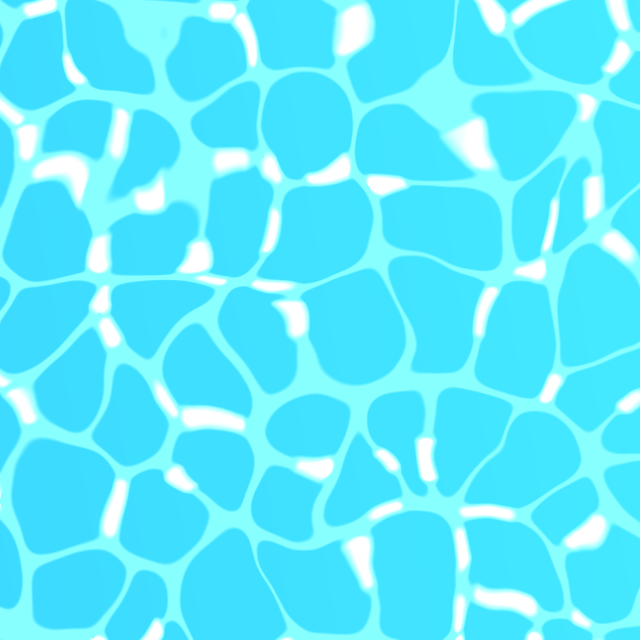
A Shadertoy shader for this texture:

```glsl
// Sunlit pool water: a rounded web of pale caustics with white glints over cyan.

const float CELLS = 7.0;      // cells across the canvas
const float JITTER = 0.86;
const float ROUNDING = 12.0;  // lower values give rounder cell corners
const float GLINT_SHARE = 0.38;

const vec3 WATER_LEFT = vec3(0.235, 0.855, 1.0);
const vec3 WATER_RIGHT = vec3(0.27, 0.92, 1.0);
const vec3 WEB_COLOR = vec3(0.53, 1.0, 1.0);
const vec3 GLINT_COLOR = vec3(1.0);

vec2 hash2(vec2 p) {
    vec3 q = fract(p.xyx * vec3(0.1031, 0.1030, 0.0973));
    q += dot(q, q.yzx + 33.33);
    return fract((q.xx + q.yz) * q.zy);
}

vec2 noise2(vec2 p) {
    vec2 i = floor(p), f = fract(p);
    f = f * f * f * (f * (f * 6.0 - 15.0) + 10.0);
    vec2 low = mix(hash2(i), hash2(i + vec2(1, 0)), f.x);
    vec2 high = mix(hash2(i + vec2(0, 1)), hash2(i + vec2(1, 1)), f.x);
    return mix(low, high, f.y);
}

vec2 site(vec2 cell) {
    return cell + 0.5 + JITTER * (hash2(cell + 41.0) - 0.5);
}

float smoothMin(float a, float b, float k) {
    float h = max(k - abs(a - b), 0.0) / k;
    return min(a, b) - h * h * k * 0.25;
}

vec2 nearestCell(vec2 p) {
    vec2 best = floor(p);
    float bestDist = 1e3;
    for (int y = -2; y <= 2; y++)
    for (int x = -2; x <= 2; x++) {
        vec2 cell = floor(p) + vec2(x, y);
        float d = distance(p, site(cell));
        if (d < bestDist) { bestDist = d; best = cell; }
    }
    return best;
}

// Start and end of the border through mid, measured along the tangent
vec2 borderSpan(vec2 home, vec2 other, vec2 mid, vec2 tangent) {
    vec2 span = vec2(-2.0, 2.0);
    vec2 toHome = site(home) - mid;
    for (int y = -2; y <= 2; y++)
    for (int x = -2; x <= 2; x++) {
        vec2 cell = home + vec2(x, y);
        if (cell == home || cell == other) continue;
        vec2 toSite = site(cell) - mid;
        float slope = dot(toSite, tangent);
        float cut = (dot(toSite, toSite) - dot(toHome, toHome)) / (2.0 * slope);
        if (slope > 0.0) span.y = min(span.y, cut);
        else span.x = max(span.x, cut);
    }
    return span;
}

// Distance to a bent, tapered streak lying on the border of two cells
float glintDistance(vec2 p, vec2 home, vec2 other) {
    vec2 a = site(home), b = site(other), mid = 0.5 * (a + b);
    vec2 normal = normalize(b - a);
    if (normal.x < 0.0) normal = -normal;
    vec2 tangent = vec2(-normal.y, normal.x);
    vec2 span = borderSpan(home, other, mid, tangent);
    float room = span.y - span.x;
    if (room < 0.3) return 1.0;

    vec2 rnd = hash2(home + other + 7.0), shape = hash2(home + other + 83.0);
    float radius = mix(0.055, 0.095, rnd.x);
    float halfLen = min(mix(0.06, 0.27, rnd.y), 0.5 * room - 0.1);
    float slack = 0.5 * room - 0.1 - halfLen;
    float along = dot(p - mid, tangent) - 0.5 * (span.x + span.y);
    along -= slack * (2.0 * shape.x - 1.0);
    float bend = (shape.y - 0.5) * 1.6;
    float across = dot(p - mid, normal) - bend * (along * along - 0.015);
    float taper = 0.4 * (shape.x - 0.5) * clamp(along / halfLen, -1.0, 1.0);
    return length(vec2(max(abs(along) - halfLen, 0.0), across)) - radius * (1.0 + 2.0 * taper);
}

// x: rounded distance to the cell border, y: distance to the closest glint
vec2 caustics(vec2 p) {
    vec2 home = nearestCell(p), a = site(home);
    float sum = 0.0, glint = 1.0;
    for (int y = -2; y <= 2; y++)
    for (int x = -2; x <= 2; x++) {
        vec2 other = home + vec2(x, y);
        if (other == home) continue;
        vec2 b = site(other);
        float border = dot(0.5 * (a + b) - p, normalize(b - a));
        sum += exp(-ROUNDING * border);
        if (border < 0.35 && hash2(home + other + 19.0).x < GLINT_SHARE)
            glint = min(glint, glintDistance(p, home, other));
    }
    return vec2(-log(sum) / ROUNDING, glint);
}

void mainImage(out vec4 fragColor, in vec2 fragCoord) {
    vec2 uv = fragCoord / iResolution.xy;
    vec2 p = uv * CELLS + 20.0;
    vec2 warped = p + 0.55 * (noise2(p * 0.9) - 0.5) + 0.16 * (noise2(p * 2.1 + 9.0) - 0.5);

    // Web of light, swelling around each glint
    vec2 light = caustics(warped);
    float width = mix(0.01, 0.065, noise2(p * 1.3 + 50.0).x);
    float web = smoothMin(light.x - width, light.y - 0.03, 0.08);
    float blur = 0.012 + 0.5 * CELLS / iResolution.y;

    vec3 color = mix(WATER_LEFT, WATER_RIGHT, clamp(uv.x * 0.85 + uv.y * 0.15, 0.0, 1.0));
    color = mix(color, WEB_COLOR, smoothstep(blur, -blur, web));
    float softness = mix(0.02, 0.05, noise2(p * 3.0).y);
    color = mix(color, GLINT_COLOR, smoothstep(softness, -softness, light.y));
    fragColor = vec4(color, 1.0);
}
```
